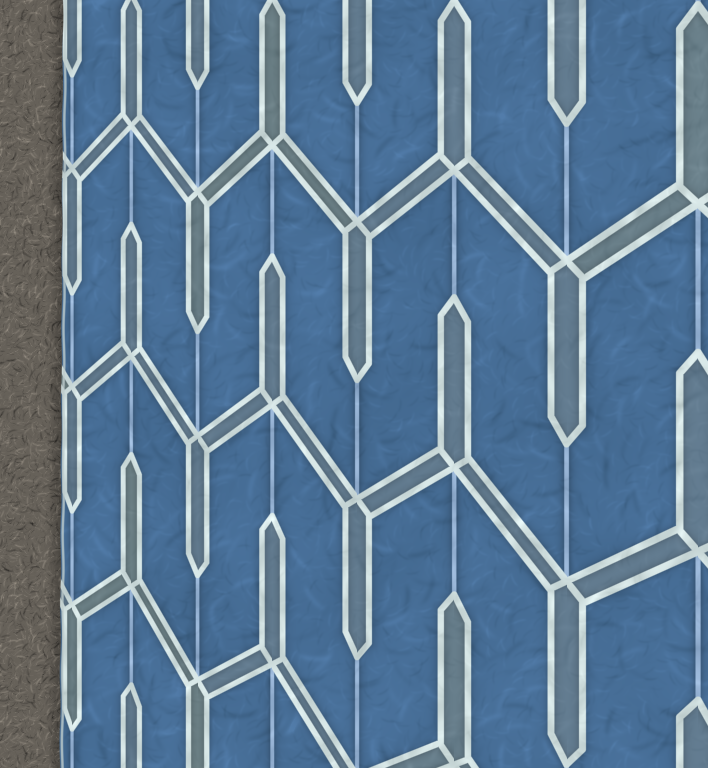
This pattern is drawn by a WebGL 1 fragment shader. Its source:

```glsl
precision highp float;
// Blue wall panel with pale linked hexagon bars receding in perspective beside a gritty strip.

uniform vec2 u_resolution;

// Layout, in canvas heights with y running down
const float FIRST_COLUMN = 0.0938;
const float COLUMN_PITCH = 0.0730;
const float PERSPECTIVE = 0.0533;   // depth change per column
const float FIRST_ROW = 0.2194;
const float ROW_PITCH = 0.2839;
const float ROW_TILT = 0.0019;
const float STRIP_EDGE = 0.0800;

// Motif, in column and row pitches
const float PEAK_RISE = 0.234;      // odd junctions sit above even ones
const float BAR_HALF = 0.13;
const float BAR_SHOULDER = 0.50;
const float BAR_TIP = 0.572;
const float SLOPE = 0.326;
const float WRAP = 0.35;

const float LINE_HALF = 0.0031;
const float STEM_HALF = 0.0021;
const float SOFTNESS = 0.0011;

const vec3 BLUE_LIGHT = vec3(0.30, 0.46, 0.63);
const vec3 BLUE_DARK = vec3(0.23, 0.37, 0.51);
const vec3 BAR_FILL = vec3(0.39, 0.49, 0.57);
const vec3 OLIVE_TINT = vec3(0.46, 0.53, 0.51);
const vec3 LINE_COLOR = vec3(0.81, 0.87, 0.87);
const vec3 STEM_COLOR = vec3(0.62, 0.73, 0.86);
const vec3 GRIT_COLOR = vec3(0.40, 0.38, 0.35);

float hash(vec2 p) {
  return fract(sin(dot(p, vec2(127.1, 311.7))) * 4375.85);
}

// Panel coordinates (column, row) to canvas
vec2 project(vec2 g) {
  float w = 1.0 - PERSPECTIVE * g.x;
  return vec2(FIRST_COLUMN + COLUMN_PITCH * g.x / w,
              (FIRST_ROW + ROW_TILT * g.x + ROW_PITCH * g.y) / w);
}

vec2 unproject(vec2 p) {
  float x = p.x - FIRST_COLUMN;
  float c = x / (COLUMN_PITCH + PERSPECTIVE * x);
  return vec2(c, (p.y * (1.0 - PERSPECTIVE * c) - FIRST_ROW - ROW_TILT * c) / ROW_PITCH);
}

float segment(vec2 p, vec2 a, vec2 b) {
  vec2 d = b - a;
  return length(p - a - d * clamp(dot(p - a, d) / dot(d, d), 0.0, 1.0));
}

// Distances to outline (x) and stem (y) around one junction; dir mirrors the motif
vec2 junction(vec2 p, vec2 at, vec2 dir) {
  vec2 center = project(at);
  vec2 corner = project(at + dir * vec2(BAR_HALF, SLOPE * BAR_HALF));
  vec2 shoulder = project(at + dir * vec2(BAR_HALF, BAR_SHOULDER));
  vec2 tip = project(at + dir * vec2(0.0, BAR_TIP));
  vec2 reach = project(at + dir * vec2(1.0 - BAR_HALF, -SLOPE * (1.0 - BAR_HALF)));
  float outline = min(segment(p, center, reach), segment(p, center, corner));
  outline = min(outline, min(segment(p, corner, shoulder), segment(p, shoulder, tip)));
  float stem = min(segment(p, tip, project(at + dir * vec2(0.0, 0.7))),
                   segment(p, center, project(at - dir * vec2(0.0, 0.4))));
  return vec2(outline, stem);
}

float insideBar(vec2 q) {
  float taper = BAR_TIP - (BAR_TIP - BAR_SHOULDER) * q.x / BAR_HALF;
  return step(q.x, BAR_HALF) * step(SLOPE * q.x, q.y) * step(q.y, taper);
}

// Half of the slanted bar's bounds; the mirrored half supplies the rest
float insideSlant(vec2 q) {
  return step(-SLOPE * q.x, q.y) * step(q.y, SLOPE * q.x);
}

// Cellular field of short strokes following a wavy flow
float strokes(vec2 p) {
  vec2 cell = floor(p);
  float sum = 0.0;
  for (int j = -1; j <= 1; j++) {
    for (int i = -1; i <= 1; i++) {
      vec2 id = cell + vec2(float(i), float(j));
      float h = hash(id);
      float angle = 1.6 * sin(id.x * 0.31 + 1.7 * sin(id.y * 0.23)) + 1.8 * h;
      vec2 d = p - id - vec2(h, hash(id + 19.3));
      vec2 along = vec2(cos(angle), sin(angle));
      float t = dot(d, along);
      float n = dot(d, vec2(-along.y, along.x)) + 0.25 * t * t;
      sum += (hash(id + 7.7) - 0.5) * exp(-55.0 * n * n) * smoothstep(0.9, 0.3, abs(t));
    }
  }
  return sum;
}

float cover(float d, float halfWidth, float soft) {
  return 1.0 - smoothstep(halfWidth - soft, halfWidth + soft, d);
}

void main() {
  vec2 p = vec2(gl_FragCoord.x, u_resolution.y - gl_FragCoord.y) / u_resolution.y;
  float soft = max(SOFTNESS, 0.75 / u_resolution.y);
  vec2 g = unproject(p);
  float depth = 1.0 / (1.0 - PERSPECTIVE * g.x);

  // Nearest even junction, and the odd one facing it
  float column = 2.0 * floor(g.x * 0.5 + 0.5);
  float side = g.x < column ? -1.0 : 1.0;
  float row = floor(g.y + WRAP);
  vec2 q = vec2(abs(g.x - column), g.y - row);
  float oddRow = floor(-g.y - PEAK_RISE + WRAP);
  vec2 oddQ = vec2(1.0 - q.x, -g.y - PEAK_RISE - oddRow);
  vec2 oddAt = vec2(column + side, -PEAK_RISE - oddRow);
  vec2 d = min(junction(p, vec2(column, row), vec2(side, 1.0)),
               junction(p, oddAt, vec2(-side, -1.0)));

  // Brushed blue ground
  float brush = strokes(p * 34.0) + 0.6 * strokes(p * 75.0 + 40.0);
  float cloud = sin(p.x * 13.0 + 2.0 * sin(p.y * 9.0)) * sin(p.y * 17.0 + 2.0 * sin(p.x * 11.0));
  vec3 color = mix(BLUE_DARK, BLUE_LIGHT, clamp(0.66 + 0.16 * cloud + 0.9 * brush, -0.1, 1.3));

  // Grey bars, tinted differently from one to the next
  float evenBar = insideBar(q);
  float oddBar = insideBar(oddQ);
  float slant = insideSlant(q) * insideSlant(oddQ);
  vec2 barId = evenBar > 0.5 ? vec2(column, row) : vec2(column + side, oddRow);
  vec3 fill = mix(BAR_FILL, OLIVE_TINT, 0.7 * smoothstep(0.55, 1.0, hash(barId + 3.0)));
  color = mix(color, fill + 0.06 * brush, max(slant, max(evenBar, oddBar)));

  // Shadowed margins, stems and outlines
  color *= 1.0 - 0.17 * exp(-max(min(d.x, d.y) - LINE_HALF * depth, 0.0) / 0.005);
  float wear = 0.04 * sin(p.y * 91.0 + 3.0 * sin(p.x * 57.0)) + 0.10 * brush;
  color = mix(color, STEM_COLOR + wear, 0.9 * cover(d.y, STEM_HALF * depth, soft));
  color = mix(color, LINE_COLOR + wear, cover(d.x, LINE_HALF * depth, soft));

  // Gritty strip with a pale edge
  float edge = STRIP_EDGE + 0.004 * (0.5 - p.y) + 0.0006 * sin(p.y * 70.0);
  float grain = strokes(p * 110.0) + 0.7 * strokes(p * 230.0 + 9.0);
  vec3 grit = GRIT_COLOR * (1.0 + 0.55 * grain - 0.25 * smoothstep(0.02, 0.0, edge - p.x));
  color = mix(color, LINE_COLOR * 0.92, 0.8 * cover(abs(p.x - edge - 0.003), 0.0016, soft));
  color = mix(color, grit, 1.0 - smoothstep(-soft, soft, p.x - edge));
  gl_FragColor = vec4(color, 1.0);
}
```
